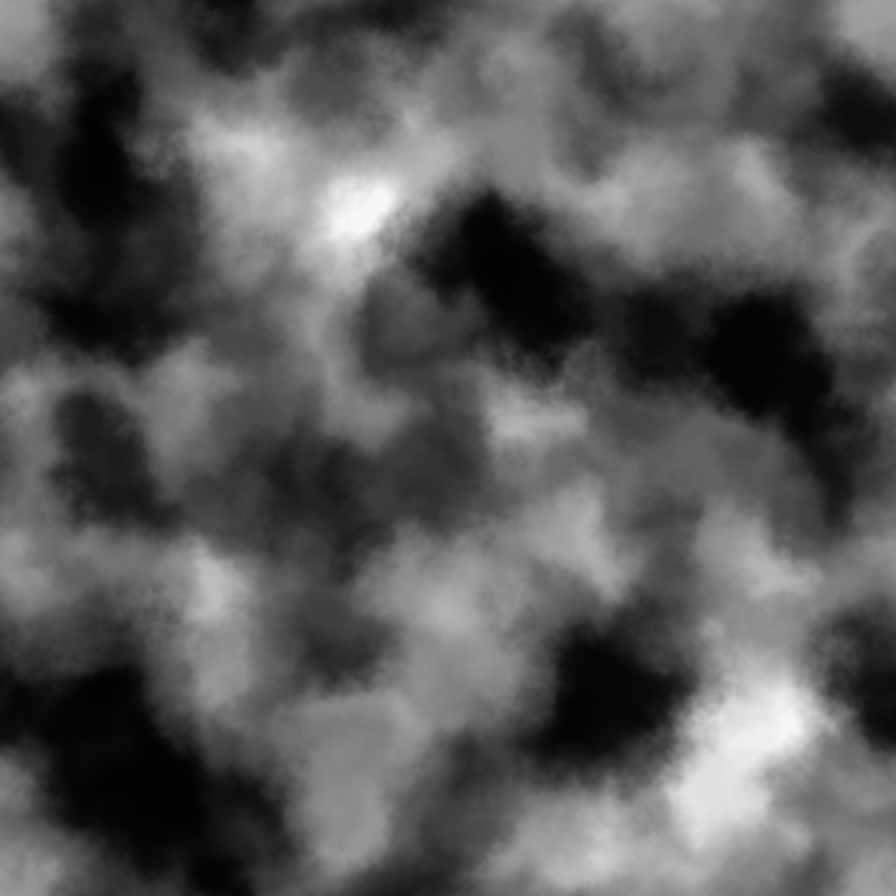
This texture is drawn by a three.js fragment shader. Its source:

```glsl
varying vec2 vUv;

const float TAU = 6.2831853;

float hash(vec2 cell, float seed) {
  return fract(sin(dot(cell, vec2(127.1, 311.7)) + seed * 74.7) * 43758.5);
}

// Slope of one lattice corner, wrapped so the tile closes
float cornerSlope(vec2 cell, vec2 offset, float period, float seed) {
  float angle = TAU * hash(mod(cell, period), seed);
  return dot(vec2(cos(angle), sin(angle)), offset);
}

// Periodic gradient noise, centred on zero
float gradientNoise(vec2 uv, float period, float seed) {
  vec2 p = uv * period;
  vec2 cell = floor(p);
  vec2 f = p - cell;
  vec2 blend = f * f * f * (f * (f * 6.0 - 15.0) + 10.0);
  vec2 e = vec2(1.0, 0.0);
  float low = mix(cornerSlope(cell, f, period, seed),
                  cornerSlope(cell + e.xy, f - e.xy, period, seed), blend.x);
  float high = mix(cornerSlope(cell + e.yx, f - e.yx, period, seed),
                   cornerSlope(cell + e.xx, f - e.xx, period, seed), blend.x);
  return mix(low, high, blend.y);
}

// Octaves double the repeats; shifts keep their lattices apart
float layeredNoise(vec2 uv, float period, float gain, int octaves, float seed) {
  float sum = 0.0;
  float amplitude = 1.0;
  for (int i = 0; i < 6; i++) {
    if (i >= octaves) break;
    vec2 shift = vec2(0.37, 0.61) * float(i);
    sum += amplitude * gradientNoise(uv + shift, period, seed + 17.0 * float(i));
    amplitude *= gain;
    period *= 2.0;
  }
  return sum;
}

// Fine displacement that frays the edges of the clouds
vec2 frayedWarp(vec2 uv, float strength, float gain) {
  return strength * vec2(layeredNoise(uv, 8.0, gain, 5, 111.0),
                         layeredNoise(uv, 8.0, gain, 5, 257.0));
}

// Two lattices of unlike pitch, so no direction dominates
float cloudField(vec2 uv, float gain) {
  float coarse = layeredNoise(uv, 4.0, gain, 3, 5.0);
  float finer = layeredNoise(uv + vec2(0.13, 0.29), 5.0, gain, 3, 83.0);
  return 0.72 * (coarse + finer);
}

// Rounds values off towards black instead of clipping them
float softFloor(float value, float softness) {
  return 0.5 * (value + sqrt(value * value + softness));
}

void main() {
  const float midGrey = 0.33;
  const float contrast = 1.0;

  vec2 warped = vUv + frayedWarp(vUv, 0.045, 0.56);
  float cloud = cloudField(warped, 0.36);
  float grey = softFloor(midGrey + contrast * cloud, 0.01);
  gl_FragColor = vec4(vec3(min(grey, 0.97)), 1.0);
}
```
